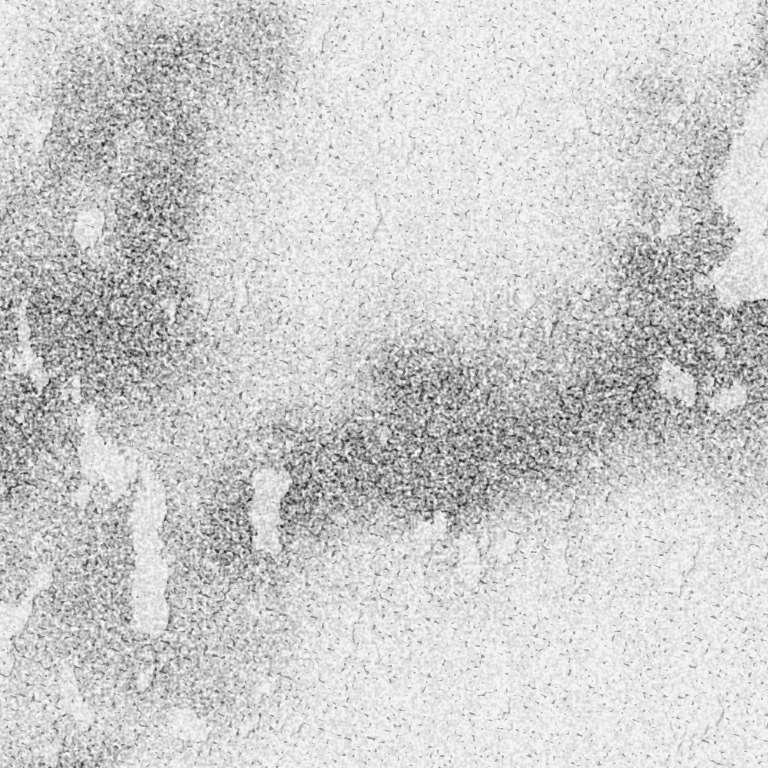
A WebGL 2 fragment shader for this texture:

```glsl
#version 300 es
precision highp float;

#define PLASTER_TONE 0.925
#define STAIN_DEPTH 0.22
#define STAIN_WARP 0.07
#define GRAIN_FREQ 233.0
#define GRAIN_LIGHT 0.14
#define GRAIN_STAINED 0.42
#define PIT_FREQ vec2(158.0, 187.0)
#define PIT_DEPTH 0.27
#define FLAKE_FREQ vec2(13.0, 9.0)
#define FLAKE_LEVEL 0.50
#define RIM_OFFSET vec2(-0.0022, 0.0016)
#define RIM_DEPTH 0.17

uniform vec2 u_resolution;
out vec4 fragColor;

// Stain strokes: start and end points, then width and strength
const int STROKES = 11;
const vec4 strokeLine[STROKES] = vec4[](
    vec4(-0.02, 0.40, 0.17, 0.62), vec4(0.17, 0.62, 0.32, 0.97),
    vec4(0.10, 0.82, 0.19, 0.95), vec4(0.01, 0.45, 0.03, 0.75),
    vec4(0.34, 0.31, 0.58, 0.44), vec4(0.58, 0.44, 0.95, 0.52),
    vec4(0.88, 0.62, 0.90, 0.80), vec4(0.99, 0.92, 1.02, 0.97),
    vec4(0.08, 0.20, 0.25, 0.12), vec4(0.02, 0.00, 0.12, 0.01),
    vec4(0.10, 0.30, 0.20, 0.75));
const vec2 strokeShape[STROKES] = vec2[](
    vec2(0.10, 0.65), vec2(0.07, 0.55), vec2(0.06, 0.65), vec2(0.06, 0.45),
    vec2(0.08, 0.85), vec2(0.11, 0.75), vec2(0.09, 0.65), vec2(0.04, 0.70),
    vec2(0.12, 0.40), vec2(0.04, 0.75), vec2(0.20, 0.28));

float hash(ivec2 cell) {
    uvec2 q = uvec2(cell) * uvec2(1597u, 3571u);
    uint h = (q.x ^ (q.y << 11)) * 747797u + q.y;
    h = (h ^ (h >> 15)) * 2246823u;
    h = (h ^ (h >> 13)) * 3266489u;
    h ^= h >> 16;
    return float(h & 65535u) / 65536.0;
}

float cornerSlope(ivec2 cell, vec2 offset) {
    float angle = 6.2832 * hash(cell);
    return dot(vec2(cos(angle), sin(angle)), offset);
}

float gradientNoise(vec2 p) {
    ivec2 i = ivec2(floor(p));
    vec2 f = fract(p);
    vec2 u = f * f * f * (f * (f * 6.0 - 15.0) + 10.0);
    float low = mix(cornerSlope(i, f), cornerSlope(i + ivec2(1, 0), f - vec2(1, 0)), u.x);
    float high = mix(cornerSlope(i + ivec2(0, 1), f - vec2(0, 1)),
                     cornerSlope(i + ivec2(1, 1), f - vec2(1, 1)), u.x);
    return mix(low, high, u.y);
}

float fbm(vec2 p) {
    float sum = 0.0, amplitude = 1.0;
    for (int octave = 0; octave < 5; octave++) {
        sum += amplitude * gradientNoise(p);
        p = mat2(1.6, 1.2, -1.2, 1.6) * p + 3.7;
        amplitude *= 0.55;
    }
    return sum;
}

// Soft brush stroke around a segment
float smudge(vec2 p, vec4 line, float width) {
    vec2 along = line.zw - line.xy, rel = p - line.xy;
    float t = clamp(dot(rel, along) / dot(along, along), 0.0, 1.0);
    vec2 d = (rel - along * t) / width;
    return exp(-dot(d, d));
}

float stainAmount(vec2 p) {
    vec2 q = p + STAIN_WARP * vec2(fbm(p * 5.0), fbm(p * 5.0 + 17.3));
    float sum = 0.04 + 0.28 * smudge(q, vec4(0.30, 0.36, 0.92, 0.52), 0.19);
    for (int i = 0; i < STROKES; i++)
        sum += strokeShape[i].y * smudge(q, strokeLine[i], strokeShape[i].x);
    return clamp(sum * (1.0 + 0.5 * fbm(p * 11.0 + 5.0)), 0.0, 1.15);
}

// Peeled paint, most frequent where the wall has weathered
float flakeMask(vec2 p) {
    float weathered = 0.32 * smudge(p, vec4(0.06, 0.10, 0.24, 0.34), 0.15)
        + 0.15 * smudge(p, vec4(0.12, 0.50, 0.24, 0.65), 0.12)
        + 0.22 * smudge(p, vec4(0.42, 0.33, 0.62, 0.27), 0.07)
        + 0.28 * smudge(p, vec4(0.80, 0.62, 0.94, 0.58), 0.06)
        + 0.75 * smudge(p, vec4(1.00, 0.86, 0.98, 0.64), 0.05)
        + 0.25 * smudge(p, vec4(0.44, 0.82, 0.49, 0.88), 0.06);
    float field = fbm(p * FLAKE_FREQ + 21.0) + weathered - FLAKE_LEVEL;
    float edge = fwidth(field) + 0.005;
    return smoothstep(-edge, edge, field);
}

void main() {
    vec2 p = gl_FragCoord.xy / u_resolution;
    float flake = flakeMask(p);
    float rim = max(flakeMask(p + RIM_OFFSET) - flake, 0.0);
    float stain = stainAmount(p) * (1.0 - 0.72 * flake);

    // Broad mottling and faint vertical runs
    float mottle = 0.04 * fbm(p * 27.0 + 9.0) + 0.03 * gradientNoise(p * vec2(34.0, 5.0));
    float tone = PLASTER_TONE - STAIN_DEPTH * stain + mottle * (0.5 + stain);

    // Mineral grain, stronger in the stains
    float grain = 0.75 * gradientNoise(p * GRAIN_FREQ + 0.37)
        + 0.5 * gradientNoise(mat2(0.8, 0.6, -0.6, 0.8) * p * GRAIN_FREQ * 0.47);
    tone += grain * (GRAIN_LIGHT + GRAIN_STAINED * stain);

    // Pits and hairline cracks
    float pitField = gradientNoise(mat2(0.94, 0.34, -0.34, 0.94) * p * PIT_FREQ)
        + 0.17 * stain + 0.16 * gradientNoise(p * 38.0) - 0.12 * flake;
    tone -= PIT_DEPTH * smoothstep(0.28, 0.52, pitField);
    float crack = smoothstep(0.016, 0.0, abs(fbm(p * 7.0 + 41.0)));
    tone -= 0.10 * crack * smoothstep(0.05, 0.3, gradientNoise(p * 9.0 + 2.0));
    tone -= RIM_DEPTH * rim;

    fragColor = vec4(vec3(clamp(tone, 0.12, 0.955)), 1.0);
}
```
